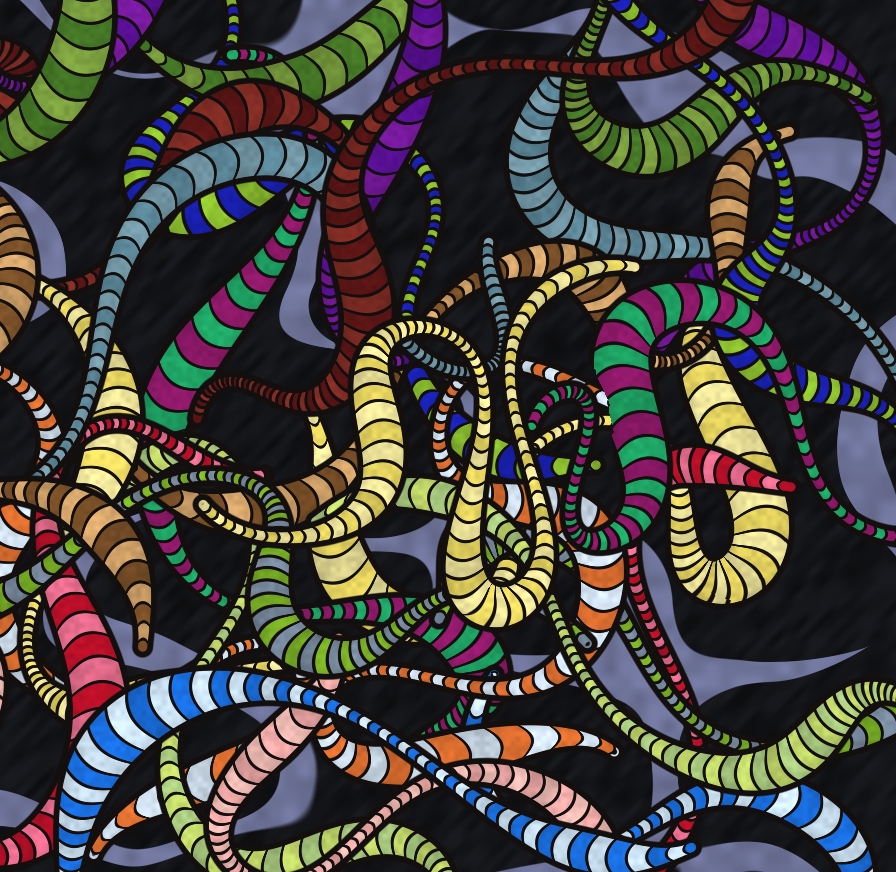
This pattern is drawn by a Shadertoy shader. Its source:

```glsl
const int WORM_COUNT = 29;
const int PALETTE_SIZE = 14;
const float HALF_LENGTH = 0.62;   // half of the path of one worm
const float THIN = 0.0085;        // smallest and largest radius
const float THICK = 0.036;
const float BANDS = 70.0;         // bands per unit of path
const float BAND_SPREAD = 27.0;   // wide parts carry wider bands
const float LINE = 0.0018;        // half width of an ink line
const float RIM = 0.0032;         // ink outline inside the edge
const float HALO = 0.0035;        // dark gap outside the edge
const float SWAY = 0.06;
const float REACH = 0.062;        // no worm extends beyond this
const float MAX_SPEED = 1.5;
const float MARCH_STEP = 0.03;

const vec3 INK = vec3(0.075, 0.06, 0.055);
const vec3 GROUND = vec3(0.075, 0.078, 0.092);
const vec3 SLATE = vec3(0.43, 0.45, 0.60);

const vec3 FIRST[PALETTE_SIZE] = vec3[PALETTE_SIZE](
    vec3(.92, .85, .38), vec3(.77, .86, .42), vec3(.27, .47, .15), vec3(.36, .53, .60),
    vec3(.88, .44, .19), vec3(.10, .43, .87), vec3(.35, .08, .08), vec3(.57, .10, .42),
    vec3(.73, .06, .16), vec3(.34, .06, .57), vec3(.49, .32, .16), vec3(.49, .71, .15),
    vec3(.95, .74, .71), vec3(.10, .13, .72));
const vec3 SECOND[PALETTE_SIZE] = vec3[PALETTE_SIZE](
    vec3(.96, .92, .62), vec3(.67, .80, .50), vec3(.47, .61, .24), vec3(.47, .62, .68),
    vec3(.83, .89, .95), vec3(.81, .90, .97), vec3(.50, .17, .14), vec3(.12, .65, .40),
    vec3(.92, .43, .56), vec3(.47, .10, .62), vec3(.84, .65, .42), vec3(.47, .54, .62),
    vec3(.93, .66, .65), vec3(.55, .75, .18));

struct Worm { vec2 center, axis; float freq, phase, bend; };

vec4 hash4(float n) {
    vec4 h = fract(n * vec4(.1031, .1030, .0973, .1099));
    h += dot(h, h.wzxy + 33.33);
    return fract((h.xxyz + h.yzzw) * h.zywx);
}

float hash(vec2 p) {
    vec3 h = fract(p.xyx * .1031);
    h += dot(h, h.yzx + 33.33);
    return fract((h.x + h.y) * h.z);
}

float noise(vec2 p) {
    vec2 i = floor(p), f = p - i;
    f *= f * (3.0 - 2.0 * f);
    return mix(mix(hash(i), hash(i + vec2(1, 0)), f.x),
               mix(hash(i + vec2(0, 1)), hash(i + 1.0), f.x), f.y);
}

// Meandering path of nearly even speed, turned to the axis of the worm
vec2 path(Worm w, float s) {
    float a = w.freq * s + w.phase, m = w.bend * w.bend;
    vec2 q = vec2((1.0 - .49 * m) * s + .23 * m / w.freq * sin(2.0 * a),
                  -1.12 * w.bend / w.freq * cos(a));
    q += SWAY * sin(s * vec2(5.1, 4.3) + w.phase * vec2(2, 3));
    return w.center + w.axis.x * q + w.axis.y * vec2(-q.y, q.x);
}

vec4 drawWorm(vec2 p, float id, float aspect, float px) {
    vec4 h = hash4(id + 17.0), g = hash4(id + 71.0);
    float turn = 6.2832 * h.x;
    vec2 spot = fract(.5 + id * vec2(.7549, .5698)) * 1.1 - .05;
    Worm w = Worm(spot * vec2(aspect, 1), vec2(cos(turn), sin(turn)),
                  mix(6.0, 10.5, h.y), 6.2832 * h.z, mix(.65, 1.15, h.w));

    // Coarse search, leaping over far stretches
    float best = 1e3, along = 0.0, s = -HALF_LENGTH;
    for (int i = 0; i < 48 && s < HALF_LENGTH; i++) {
        float d = distance(p, path(w, s));
        if (d < best) { best = d; along = s; }
        s += max(MARCH_STEP, (d - REACH) / MAX_SPEED);
    }
    if (best > REACH) return vec4(0);

    // Refine the nearest point
    vec2 tangent, offset;
    for (int i = 0; i < 4; i++) {
        offset = p - path(w, along);
        tangent = (path(w, along + .004) - path(w, along - .004)) / .008;
        along = clamp(along + dot(offset, tangent) / dot(tangent, tangent),
                      -HALF_LENGTH, HALF_LENGTH);
    }
    offset = p - path(w, along);

    // Swelling radius and curved bands
    float swellFreq = mix(7.0, 13.0, g.x), swell = swellFreq * along + 6.2832 * g.y;
    float radius = mix(THIN, THICK * mix(.7, 1.0, g.z), pow(.5 + .5 * sin(swell), 1.5));
    radius = mix(THIN, radius, smoothstep(0.0, .16, HALF_LENGTH - abs(along)));
    float edge = length(offset) - radius;
    float across = min(dot(offset, offset) / (radius * radius), 1.0);
    float bands = BANDS * along + BAND_SPREAD / swellFreq * cos(swell);
    bands += (g.w < .5 ? -.5 : .5) * across;
    float density = (BANDS - BAND_SPREAD * sin(swell)) / length(tangent);
    float seam = (.5 - abs(fract(bands) - .5)) / density;

    int ink = int(mod(id * 5.0, float(PALETTE_SIZE)));
    vec3 color = mod(floor(bands), 2.0) < .5 ? FIRST[ink] : SECOND[ink];
    color *= .9 + .16 * hash(vec2(floor(bands) + 90.0, id)) - .1 * across;
    color *= .92 + .16 * noise(p * 170.0);
    float fill = smoothstep(LINE - .6 * px, LINE + .6 * px, seam)
               * smoothstep(-RIM + .6 * px, -RIM - .6 * px, edge);
    return vec4(mix(INK, color, fill), smoothstep(HALO + px, HALO - px, edge));
}

// Dark marker ground with broken slate ribbons
vec3 background(vec2 p, float px) {
    vec2 q = p + .07 * vec2(noise(p * 7.0), noise(p * 7.0 + 31.0));
    float ribbon = abs(noise(q * vec2(4.3, 5.6) + 8.0) - .5);
    float width = mix(-.035, .155, noise(q * 6.5 + 50.0));
    float slate = smoothstep(-3.0 * px, 3.0 * px, width - ribbon);
    float streak = noise(vec2(p.x + p.y, p.y - p.x) * vec2(25, 90));
    vec3 dark = GROUND * (.65 + .7 * streak);
    return mix(dark, SLATE * (.9 + .2 * noise(p * 60.0)), slate);
}

void mainImage(out vec4 fragColor, in vec2 fragCoord) {
    float px = 1.0 / iResolution.y;
    vec2 p = fragCoord * px;
    vec3 color = vec3(0);
    float open = 1.0;
    // Front worms first, until the point is covered
    for (int i = 0; i < WORM_COUNT && open > .01; i++) {
        vec4 worm = drawWorm(p, float(i), iResolution.x * px, px);
        color += open * worm.a * worm.rgb;
        open *= 1.0 - worm.a;
    }
    if (open > .01) color += open * background(p, px);
    fragColor = vec4(color, 1);
}
```
